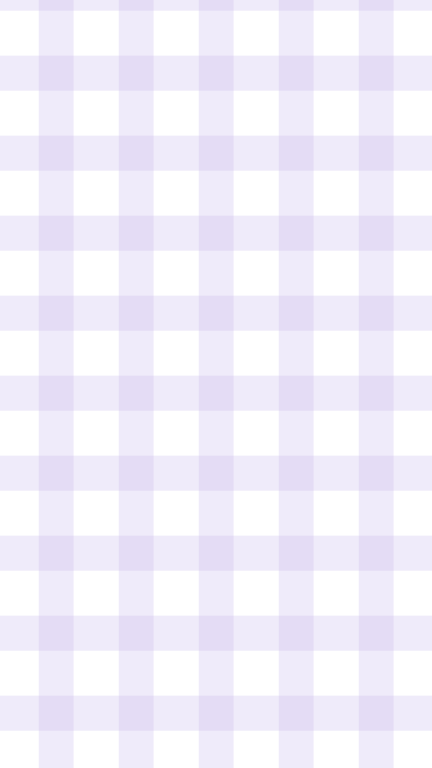
Write a WebGL 2 fragment shader that draws this pattern.

```glsl
#version 300 es
precision highp float;
// Pale lilac gingham: evenly spaced upright and level bands on white paper.
// Each band set is a periodic distance to its centre line, smoothed by one
// pixel; the two coverages blend paper, single band and crossing colours.

uniform vec2 u_resolution;
out vec4 fragColor;

// Lengths are fractions of the canvas width.
const float PERIOD = 0.18519;                   // spacing of bands, both ways
const vec2 BAND_WIDTH = vec2(0.0806, 0.0812);   // upright, level
const vec2 BAND_CENTRE = vec2(0.5004, 0.1269);  // one centre line of each set

const vec3 PAPER = vec3(1.0);
const vec3 SINGLE_BAND = vec3(0.937, 0.922, 0.980);
const vec3 CROSSING = vec3(0.894, 0.863, 0.961);

// Coverage of the upright (x) and level (y) bands at a point.
vec2 bandCoverage(vec2 point, float pixel) {
    vec2 cell = fract((point - BAND_CENTRE) / PERIOD + 0.5) - 0.5;
    vec2 edgeDistance = abs(cell) * PERIOD - 0.5 * BAND_WIDTH;
    return clamp(0.5 - edgeDistance / pixel, 0.0, 1.0);
}

void main() {
    float pixel = 1.0 / u_resolution.x;
    vec2 cover = bandCoverage(gl_FragCoord.xy * pixel, pixel);

    // Blend across the upright bands first, then across the level ones.
    vec3 betweenLevels = mix(PAPER, SINGLE_BAND, cover.x);
    vec3 onLevel = mix(SINGLE_BAND, CROSSING, cover.x);
    fragColor = vec4(mix(betweenLevels, onLevel, cover.y), 1.0);
}
```
